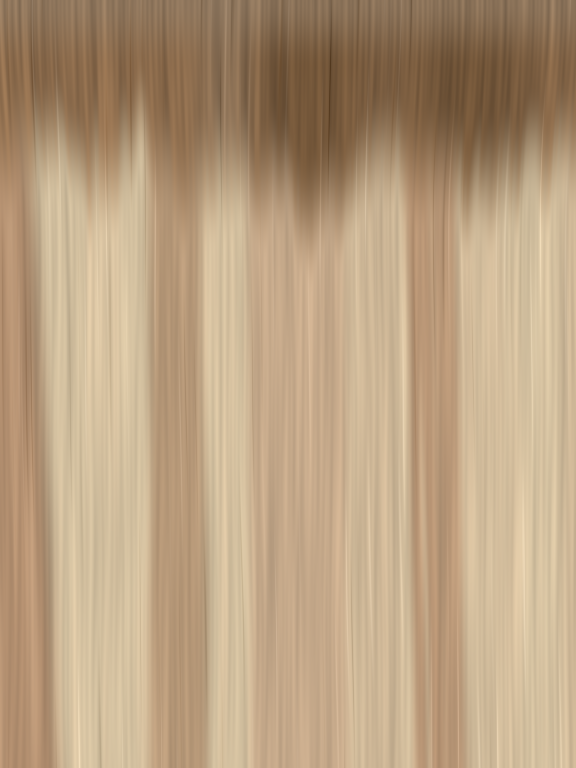
Write a WebGL 2 fragment shader that draws this texture.

```glsl
#version 300 es
precision highp float;

uniform vec2 u_resolution;
out vec4 fragColor;

// Tones
const vec3 BLOND = vec3(0.835, 0.760, 0.630);
const vec3 ROSE = vec3(0.770, 0.655, 0.535);
const vec3 TAUPE = vec3(0.700, 0.580, 0.455);
const vec3 COPPER = vec3(0.700, 0.555, 0.430);
const vec3 ROOT_WARM = vec3(0.535, 0.410, 0.290);
const vec3 ROOT_DARK = vec3(0.435, 0.325, 0.215);
const vec3 ROOT_ASH = vec3(0.570, 0.480, 0.385);

// Strands and roots
const float FINE_FREQ = 150.0;
const float MID_FREQ = 62.0;
const float WIDE_FREQ = 24.0;
const float FINE_GAIN = 0.075;
const float MID_GAIN = 0.065;
const float ROOT_DEPTH = 0.205;
const float ROOT_BLUR = 0.085;
const int STRAY_LAYERS = 3;

// Locks: left edge, right edge, drift toward the tips, edge softness
const int LOCK_COUNT = 8;
const vec4 LOCKS[LOCK_COUNT] = vec4[](
    vec4(-0.30, 0.040, 0.062, 0.022),
    vec4(0.258, 0.352, 0.004, 0.014),
    vec4(0.430, 0.600, 0.004, 0.016),
    vec4(0.600, 0.690, 0.012, 0.030),
    vec4(0.690, 0.738, 0.034, 0.013),
    vec4(0.738, 0.785, 0.030, 0.014),
    vec4(0.785, 0.870, 0.030, 0.030),
    vec4(0.965, 1.300, 0.010, 0.025));
const vec3 LOCK_TONES[LOCK_COUNT] = vec3[](
    COPPER, TAUPE, ROSE, ROSE, COPPER, COPPER, ROSE, ROSE);
const float LOCK_COVER[LOCK_COUNT] = float[](
    0.95, 0.95, 0.92, 0.38, 0.90, 0.82, 0.22, 0.40);

float hash(vec2 p) {
    vec3 q = fract(p.xyx * vec3(0.1031, 0.1030, 0.0973));
    q += dot(q, q.yzx + 33.33);
    return fract((q.x + q.y) * q.z);
}

float cornerSlope(vec2 cell, vec2 offset) {
    float angle = 6.2832 * hash(cell);
    return dot(vec2(cos(angle), sin(angle)), offset);
}

float gradientNoise(vec2 p) {
    vec2 cell = floor(p);
    vec2 f = fract(p);
    vec2 w = f * f * f * (f * (f * 6.0 - 15.0) + 10.0);
    vec2 e = vec2(1.0, 0.0);
    float low = mix(cornerSlope(cell, f), cornerSlope(cell + e.xy, f - e.xy), w.x);
    float high = mix(cornerSlope(cell + e.yx, f - e.yx), cornerSlope(cell + e.xx, f - e.xx), w.x);
    return 1.4 * mix(low, high, w.y);
}

float bump(float x, float center, float width) {
    float t = (x - center) / width;
    return exp(-t * t);
}

float band(float x, float left, float right, float soft) {
    return smoothstep(left - soft, left + soft, x) * (1.0 - smoothstep(right - soft, right + soft, x));
}

// Lengths: blond base overlaid with coloured locks
vec3 lengthTone(float x, float depth, float wide) {
    vec3 tone = BLOND;
    for (int i = 0; i < LOCK_COUNT; i++) {
        vec4 lock = LOCKS[i];
        float cover = band(x - lock.z * depth + 0.008 * wide, lock.x, lock.y, lock.w);
        tone = mix(tone, LOCK_TONES[i], cover * LOCK_COVER[i]);
    }
    tone *= 1.0 - 0.09 * bump(x, 0.040 + 0.055 * depth, 0.018);
    tone = mix(tone, BLOND, 0.5 * bump(x, 0.712 + 0.034 * depth, 0.006) * smoothstep(0.4, 0.7, depth));
    return tone;
}

// Roots: darkest on the right of centre, ashen at the crown
vec3 rootTone(float x, float depth) {
    float dark = max(bump(x, 0.54, 0.12), bump(x, 0.80, 0.13));
    vec3 tone = mix(ROOT_WARM, ROOT_DARK, dark);
    tone = mix(tone, ROOT_ASH, 0.55 * bump(x, 0.395, 0.045));
    return mix(tone, ROOT_ASH, 0.75 * (1.0 - smoothstep(0.0, 0.09, depth)));
}

float rootEdge(float x) {
    return ROOT_DEPTH + 0.050 * bump(x, 0.54, 0.10) + 0.025 * bump(x, 0.82, 0.09)
        - 0.070 * bump(x, 0.250, 0.012) + 0.020 * bump(x, 0.31, 0.04) - 0.025 * bump(x, 0.04, 0.04);
}

void main() {
    vec2 uv = gl_FragCoord.xy / u_resolution;
    float depth = 1.0 - uv.y;

    // Strands fan slightly near the crown and waver on the way down
    float crown = 1.0 - smoothstep(0.0, 0.4, depth);
    float x = uv.x + 0.035 * crown * crown * (0.45 - uv.x);
    x += 0.003 * gradientNoise(vec2(uv.x * 7.0, depth * 3.0));

    float fine = gradientNoise(vec2(x * FINE_FREQ, depth * 3.5));
    float mid = gradientNoise(vec2(x * MID_FREQ + 17.0, depth * 1.8));
    float wide = gradientNoise(vec2(x * WIDE_FREQ + 41.0, depth * 1.2));

    vec3 color = lengthTone(x, depth, wide);
    color = mix(color, ROSE, clamp(0.22 * mid + 0.25 * wide, 0.0, 0.3));

    // Ragged melt from roots into lengths
    float edge = rootEdge(x) + 0.045 * wide + 0.040 * mid + 0.025 * fine;
    float root = 1.0 - smoothstep(edge - ROOT_BLUR, edge + ROOT_BLUR, depth);
    color = mix(color, rootTone(x, depth), root);

    // Strand shading, stronger in the roots
    float shade = FINE_GAIN * fine + MID_GAIN * mid + 0.03 * wide;
    color *= 1.0 + shade * mix(1.0, 2.0, root);

    // Stray light and dark hairs
    for (int i = 0; i < STRAY_LAYERS; i++) {
        float seed = float(i) * 31.7;
        float lane = (x + 0.006 * sin(depth * 4.0 + seed)) * (38.0 + 11.0 * float(i));
        float id = floor(lane);
        float start = hash(vec2(id, seed)) * 1.3 - 0.3;
        float hair = bump(fract(lane), 0.5, 0.07) * band(depth, start, start + 0.22, 0.08);
        float sheen = hash(vec2(id, seed + 9.0)) - 0.5;
        color += 0.17 * sheen * hair;
    }

    fragColor = vec4(clamp(color, 0.0, 1.0), 1.0);
}
```
